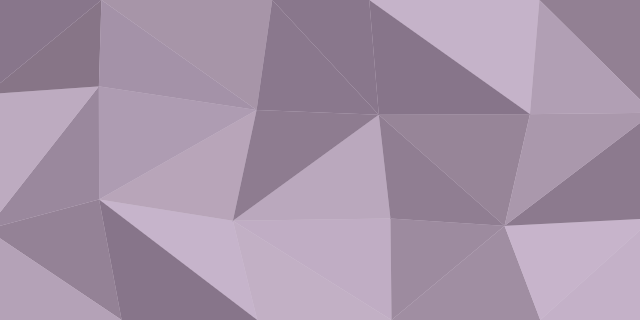
Give the GLSL for this background, as a WebGL 2 fragment shader.

```glsl
#version 300 es
precision highp float;
// Low-poly background: a jittered grid of flat mauve triangles with faint pale seams.

#define GRID    vec2(5.0, 3.0)        // cells across and up
#define VISIBLE vec2(4.8, 3.0)        // cells that fit the canvas
#define JITTER  vec2(0.16, 0.20)      // largest vertex shift, in cells
#define BIAS    1.15                  // above 1 favours dark tones
#define TINT    0.012                 // spread of the blue tint
#define SEED    7.0
#define DARK    vec3(0.528, 0.458, 0.534)
#define LIGHT   vec3(0.780, 0.708, 0.794)
#define SEAM    vec3(0.830, 0.780, 0.840)

uniform vec2 u_resolution;
out vec4 fragColor;

vec2 hash2(vec2 p) {
    vec3 q = fract((p + SEED).xyx * vec3(0.1031, 0.1030, 0.0973));
    q += dot(q, q.yzx + 33.33);
    return fract((q.xx + q.yz) * q.zy);
}

// Grid vertex in canvas heights from the centre; outer vertices stay on the border.
vec2 vertex(vec2 node) {
    vec2 inner = step(0.5, node) * step(node, GRID - 0.5);
    vec2 shift = (2.0 * hash2(node) - 1.0) * JITTER * inner;
    float aspect = u_resolution.x / u_resolution.y;
    return (node + shift - 0.5 * GRID) / VISIBLE * vec2(aspect, 1.0);
}

// Signed distance to the line a-b, negative on its left.
float edge(vec2 p, vec2 a, vec2 b) {
    vec2 ab = b - a;
    return dot(p - a, normalize(vec2(ab.y, -ab.x)));
}

// Smoothed coverage of a counter-clockwise triangle.
float coverage(vec2 p, vec2 a, vec2 b, vec2 c) {
    float d = max(edge(p, a, b), max(edge(p, b, c), edge(p, c, a)));
    return clamp(0.5 - d * u_resolution.y, 0.0, 1.0);
}

// Shuffles 1..30 by x^7 mod 31, so every tone is used exactly once.
int shuffle(int x) {
    int x2 = x * x % 31;
    int x4 = x2 * x2 % 31;
    return x4 * x2 % 31 * x % 31;
}

// Flat tone, pushed towards the dark and light ends of the ramp.
vec3 triangleColor(int id) {
    float rank = (float(shuffle(id)) - 0.5) / 30.0;
    float tone = smoothstep(0.0, 1.0, pow(rank, BIAS));
    float tint = hash2(vec2(float(id), 3.0)).x - 0.5;
    return mix(DARK, LIGHT, tone) + vec3(0.0, 0.0, TINT * tint);
}

void main() {
    vec2 p = (gl_FragCoord.xy - 0.5 * u_resolution) / u_resolution.y;
    vec3 color = SEAM;

    for (int row = 0; row < int(GRID.y); row++) {
        for (int col = 0; col < int(GRID.x); col++) {
            vec2 cell = vec2(float(col), float(row));
            vec2 a = vertex(cell);
            vec2 b = vertex(cell + vec2(1.0, 0.0));
            vec2 c = vertex(cell + vec2(1.0, 1.0));
            vec2 d = vertex(cell + vec2(0.0, 1.0));

            // Turn the corners to pick the diagonal
            if (hash2(cell + 20.0).x < 0.5) {
                vec2 first = a;
                a = b; b = c; c = d; d = first;
            }

            // Blending over the pale base leaves thin seams at shared edges
            int id = 2 * ((int(GRID.y) - 1 - row) * int(GRID.x) + col) + 1;
            color = mix(color, triangleColor(id), coverage(p, a, b, c));
            color = mix(color, triangleColor(id + 1), coverage(p, a, c, d));
        }
    }
    fragColor = vec4(color, 1.0);
}
```
